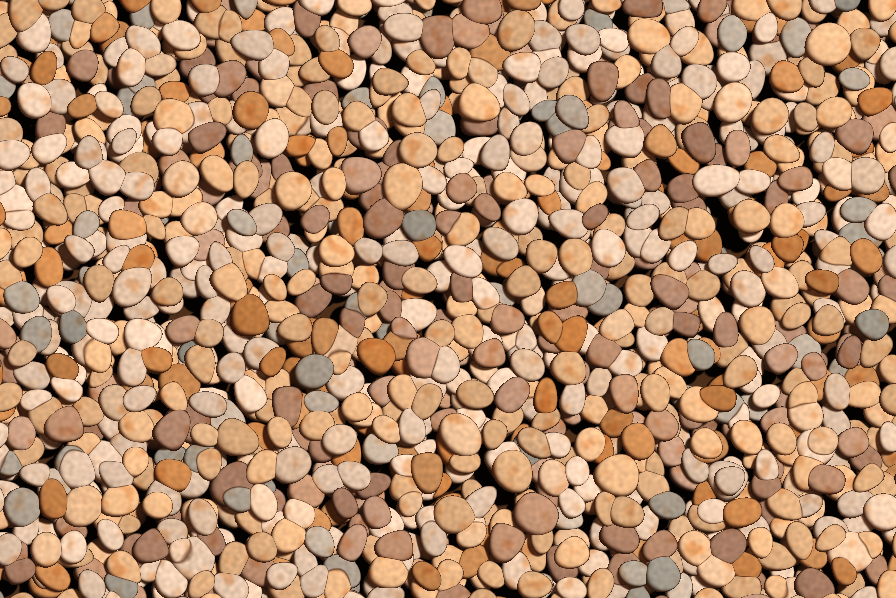
Write a Shadertoy shader that draws this texture.

```glsl
// A bed of sunlit river pebbles seen from above.
// Three layers of jittered domes are depth sorted per point, lit by a
// hard sun with ray-tested cast shadows, and tinted with gradient noise.

const float PEBBLES_PER_HEIGHT = 16.5;
const int LAYERS = 3;
const float LAYER_DROP = 0.22;
const float FLOOR_HEIGHT = -0.5;
const vec3 SUN = vec3(0.41, 0.36, 0.84);

const vec3 PINK_BEIGE = vec3(0.91, 0.785, 0.68);
const vec3 SAND = vec3(0.89, 0.695, 0.51);
const vec3 MAUVE_BROWN = vec3(0.68, 0.50, 0.40);
const vec3 OCHRE = vec3(0.76, 0.48, 0.25);
const vec3 GREY = vec3(0.60, 0.57, 0.52);
const vec3 SOIL = vec3(0.30, 0.18, 0.10);
const vec3 SHADE_TINT = vec3(0.40, 0.27, 0.19);

struct Pebble { float base; vec3 radii; vec2 axis; vec3 seed; };
struct Hit { float height; float gap; float rim; vec3 normal; vec3 id; vec3 seed; };

vec3 hash3(vec3 key) {
    uvec3 v = uvec3(ivec3(key) + 4096);
    v = v * 1664525u + 1013904223u;
    v.x += v.y * v.z; v.y += v.z * v.x; v.z += v.x * v.y;
    v ^= v >> 16u;
    v.x += v.y * v.z; v.y += v.z * v.x; v.z += v.x * v.y;
    return vec3(v >> 8u) / 16777216.0;
}

float cornerGradient(vec2 cell, vec2 corner, vec2 f) {
    vec2 g = hash3(vec3(cell + corner, 77.0)).xy * 2.0 - 1.0;
    return dot(g, f - corner);
}

float gradientNoise(vec2 p) {
    vec2 c = floor(p), f = p - c;
    vec2 u = f * f * (3.0 - 2.0 * f);
    return mix(mix(cornerGradient(c, vec2(0, 0), f), cornerGradient(c, vec2(1, 0), f), u.x),
               mix(cornerGradient(c, vec2(0, 1), f), cornerGradient(c, vec2(1, 1), f), u.x), u.y);
}

// Alternate rows and layers are staggered so gaps get filled from below.
vec2 layerShift(float row, float layer) {
    return vec2(0.5 * mod(row + layer, 2.0) + 0.23 * layer, 0.5 * layer);
}

// An id holds column, row and layer.
vec3 neighbourId(vec2 p, int index, float layer) {
    float row = floor(p.y - 0.5 * layer) + float(index / 3 - 1);
    float column = floor(p.x - layerShift(row, layer).x) + float(index % 3 - 1);
    return vec3(column, row, layer);
}

vec2 pebbleCentre(vec3 id, vec3 random) {
    return id.xy + 0.5 + (random.xy - 0.5) * 0.56 + layerShift(id.y, id.z);
}

Pebble makePebble(vec3 id, vec3 a) {
    vec3 b = hash3(id + vec3(0, 0, 10));
    float size = mix(0.42, 0.58, a.z) + 0.13 * smoothstep(0.8, 1.0, b.x);
    float narrow = size * mix(0.64, 0.94, b.y);
    float angle = 3.14159 * b.z;
    float base = 0.35 - LAYER_DROP * id.z + 0.25 * fract(a.z * 7.0 + b.x);
    return Pebble(base, vec3(size, narrow, narrow * 0.62),
                  vec2(cos(angle), sin(angle)), fract(a * 37.0 + b.yzx * 53.0));
}

vec2 toLocal(vec2 v, vec2 axis) { return vec2(dot(v, axis), axis.x * v.y - axis.y * v.x); }
vec2 toWorld(vec2 v, vec2 axis) { return vec2(axis.x * v.x - axis.y * v.y, axis.y * v.x + axis.x * v.y); }

// Squared radius of a slightly lopsided, squarish outline.
float outline(vec2 v, vec3 seed) {
    float lopsided = v.x * (v.x * v.x - 3.0 * v.y * v.y);
    return max(0.0, dot(v, v) + (seed.x - 0.5) * 0.32 * lopsided
                  + (seed.y - 0.65) * 0.7 * v.x * v.x * v.y * v.y);
}

Hit topPebble(vec2 p) {
    Hit hit = Hit(FLOOR_HEIGHT, 1.0, 1.0, vec3(0, 0, 1), vec3(-99), vec3(0));
    for (int layer = 0; layer < LAYERS; layer++) {
        // Stop once nothing lower can reach this height.
        if (hit.height > 0.95 - LAYER_DROP * float(layer)) break;
        for (int i = 0; i < 9; i++) {
            vec3 id = neighbourId(p, i, float(layer));
            vec3 random = hash3(id);
            vec2 d = p - pebbleCentre(id, random);
            if (dot(d, d) > 0.55) continue;
            Pebble s = makePebble(id, random);
            vec2 v = toLocal(d, s.axis) / s.radii.xy;
            float q = outline(v, s.seed);
            if (q >= 1.0) continue;
            float r = sqrt(q), dome = sqrt(1.0 - q * r);
            float height = s.base + s.radii.z * dome;
            float gap = height - hit.height;
            if (gap <= 0.0) { hit.gap = min(hit.gap, -gap); continue; }
            vec2 slope = toWorld(1.5 * r * v / s.radii.xy, s.axis);
            vec3 normal = normalize(vec3(slope, dome / s.radii.z));
            hit = Hit(height, gap, (1.0 - r) * s.radii.y, normal, id, s.seed);
        }
    }
    return hit;
}

// 1 in full sun, 0 where a pebble of the same or a higher layer blocks it.
float sunVisibility(vec3 pos, vec3 ownId, int lastLayer) {
    float visible = 1.0;
    vec2 middle = pos.xy + SUN.xy * 0.4;
    for (int layer = 0; layer <= lastLayer; layer++) {
        if (visible < 0.01) break;
        for (int i = 0; i < 9; i++) {
            vec3 id = neighbourId(middle, i, float(layer));
            vec3 random = hash3(id);
            vec2 c = pebbleCentre(id, random), d = middle - c;
            if (id == ownId || dot(d, d) > 0.8) continue;
            Pebble s = makePebble(id, random);
            vec3 from = vec3(toLocal(pos.xy - c, s.axis), pos.z - s.base) / s.radii;
            vec3 ray = vec3(toLocal(SUN.xy, s.axis), SUN.z) / s.radii;
            float t = -dot(from, ray) / dot(ray, ray);
            if (t > 0.0) visible = min(visible, smoothstep(0.85, 1.0, length(from + ray * t)));
        }
    }
    return visible;
}

vec3 stoneColour(vec2 p, vec3 seed) {
    vec3 c = mix(PINK_BEIGE, SAND, smoothstep(0.35, 0.65, seed.x));
    if (seed.y < 0.17) c = mix(MAUVE_BROWN, c, 0.35 * seed.z);
    else if (seed.y < 0.28) c = mix(OCHRE, SAND, 0.5 * seed.x);
    else if (seed.y > 0.94) c = mix(GREY, PINK_BEIGE, 0.6 * seed.x);
    vec2 q = p + seed.xy * 31.0;
    float stain = smoothstep(0.05, 0.5, gradientNoise(q * 2.3));
    c = mix(c, c * vec3(0.93, 0.78, 0.62), stain * 0.8);
    return c * (0.92 + 0.17 * seed.z + 0.16 * gradientNoise(q * 7.0));
}

vec3 shade(vec2 p, float pixel) {
    Hit hit = topPebble(p);
    bool isStone = hit.height > FLOOR_HEIGHT;
    vec3 albedo = isStone ? stoneColour(p, hit.seed) : SOIL;
    float facing = dot(hit.normal, SUN);
    float lit = smoothstep(-0.05, 0.6, facing);
    int lastLayer = isStone ? int(hit.id.z) : LAYERS - 1;
    if (lit > 0.0) lit *= sunVisibility(vec3(p, hit.height), hit.id, lastLayer);
    float openness = smoothstep(-0.35, 0.6, hit.height) * (0.45 + 0.55 * hit.normal.z);
    vec3 ambient = SHADE_TINT * mix(0.12, 1.0, openness);
    // Rims and contact seams fade into shade over about one pixel.
    float edge = smoothstep(-0.3, 1.2, hit.rim / pixel) * smoothstep(-0.5, 1.0, hit.gap / pixel);
    return albedo * mix(ambient, vec3(0.92 + 0.12 * facing), lit * edge);
}

void mainImage(out vec4 fragColor, in vec2 fragCoord) {
    float pixel = PEBBLES_PER_HEIGHT / iResolution.y;
    fragColor = vec4(clamp(shade(fragCoord * pixel, pixel), 0.0, 1.0), 1.0);
}
```
